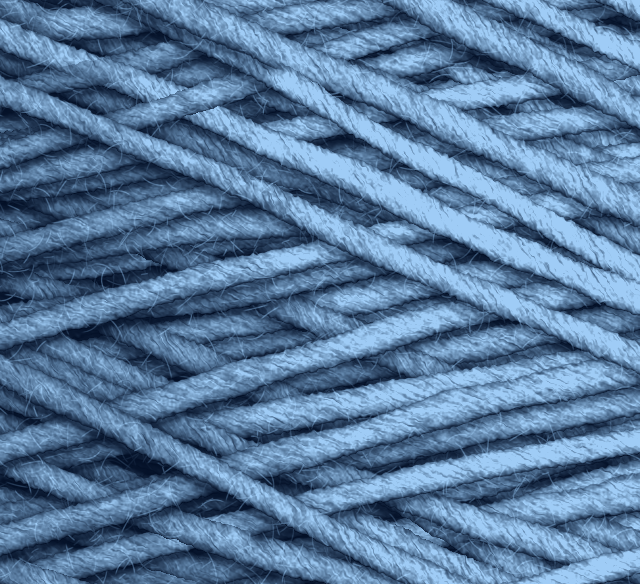
Give the GLSL for this texture, as a Shadertoy shader.

```glsl
float hash(vec2 p) {
    vec3 q = fract(p.xyx * vec3(0.1031, 0.1030, 0.0973));
    q += dot(q, q.yzx + 33.33);
    return fract((q.x + q.y) * q.z);
}

float noise(vec2 p) {
    vec2 i = floor(p), f = fract(p);
    f = f * f * (3.0 - 2.0 * f);
    return mix(mix(hash(i), hash(i + vec2(1, 0)), f.x),
               mix(hash(i + vec2(0, 1)), hash(i + vec2(1, 1)), f.x), f.y);
}

vec2 rotate(vec2 p, float angle) {
    float c = cos(angle), s = sin(angle);
    return vec2(c * p.x + s * p.y, c * p.y - s * p.x);
}

// Brightness of one twisted cord; across runs from -1 to 1
float cordLight(vec2 q, float across, float seed) {
    float dome = sqrt(max(1.0 - across * across, 0.0));
    q += 0.006 * (vec2(noise(q * 45.0 + seed), noise(q * 45.0 + seed + 30.0)) - 0.5);
    float lean = 0.6 * q.x + 0.9 * q.y;
    float along = q.y - 0.7 * q.x;
    float ply = abs(fract(lean / 0.0125 + seed) - 0.5) * 2.0;
    float groove = smoothstep(0.6, 1.0, ply) * noise(q * 40.0 + seed * 19.0);
    float fibre = noise(vec2(lean * 330.0, along * 75.0) + seed * 71.0) - 0.5;
    float strandy = noise(vec2(lean * 170.0, along * 30.0) + seed * 37.0) - 0.5;
    float mottled = noise(q * vec2(12.0, 30.0) + seed * 13.0) - 0.5;
    float light = 0.06 + 0.84 * dome + 0.16 * across;
    light *= 1.04 - 0.30 * groove + 0.50 * fibre + 0.34 * strandy + 0.22 * mottled;
    return light * (0.86 + 0.26 * hash(vec2(seed, 5.0)));
}

// Crossing layers of cords, each shading what lies below it
float woundYarn(vec2 p, float pixel, float gloom) {
    float light = 0.02, topHeight = -1.0;
    for (int i = 0; i < 10; i++) {
        float layer = float(i);
        float tilt = (i % 2 == 0) ? 0.17 : -0.35;
        tilt += 0.16 * (hash(vec2(layer, 3.0)) - 0.5);
        vec2 q = rotate(p, tilt);
        q.y += 0.020 * sin(3.0 * q.x + layer * 2.1);
        float spacing = i < 3 ? 0.060 : 0.080;
        float presence = i < 3 ? 0.95 : 0.60 - 0.035 * layer;
        float row = floor(q.y / spacing);
        for (float j = -1.0; j <= 1.0; j++) {
            vec2 id = vec2(row + j + 50.0, layer * 7.0 + 11.0);
            if (hash(id) > presence) continue;
            float seed = hash(id + 23.0) * 10.0;
            float radius = 0.022 + 0.007 * hash(id + 31.0);
            radius *= 0.85 + 0.3 * noise(vec2(q.x * 11.0, seed));
            float y = q.y - (row + j + 0.5) * spacing;
            y += 0.022 * (hash(id + 41.0) - 0.5) + 0.10 * (hash(id + 47.0) - 0.5) * q.x;
            y += 0.016 * (noise(vec2(q.x * 5.0, seed * 3.0)) - 0.5);
            y += 0.005 * (noise(q * 150.0 + seed) - 0.5);

            float height = layer + 2.8 * noise(vec2(q.x * 2.2 + seed, seed * 5.0));
            float above = smoothstep(-0.15, 0.15, height - topHeight);
            float gap = max(abs(y + 0.007) - radius, 0.0);
            light *= 1.0 - gloom * above * exp(-gap / 0.012);

            float cover = above * smoothstep(pixel, -pixel, abs(y) - radius);
            light = mix(light, cordLight(vec2(q.x, y), y / radius, seed), cover);
            topHeight = mix(topHeight, height, cover);
        }
    }
    return light;
}

// Loose curved hairs scattered over jittered cells
float looseHairs(vec2 p, float pixel) {
    float hairs = 0.0;
    for (float k = 0.0; k < 8.0; k++) {
        vec2 g = rotate(p, k * 1.3) / 0.045 + 60.0 + k * 17.3;
        for (int n = 0; n < 9; n++) {
            vec2 cell = floor(g) + vec2(n % 3 - 1, n / 3 - 1);
            vec2 id = cell + k * 91.0;
            vec2 centre = cell + vec2(hash(id), hash(id + 9.0));
            float turn = k * 1.3 + 2.6 * (hash(id + 17.0) - 0.5);
            vec2 h = rotate((g - centre) * 0.045, turn * (k < 5.0 ? 1.0 : -1.0));
            float reach = 0.007 + 0.020 * hash(id + 29.0);
            h.y += (hash(id + 37.0) - 0.5) * 34.0 * h.x * h.x;
            float line = smoothstep(0.0006 + pixel, 0.0, abs(h.y));
            line *= smoothstep(reach, reach * 0.6, abs(h.x));
            float strength = hash(id + 53.0);
            hairs = max(hairs, line * strength * strength);
        }
    }
    return hairs;
}

void mainImage(out vec4 fragColor, in vec2 fragCoord) {
    vec2 p = (fragCoord - 0.5 * iResolution.xy) / iResolution.y;
    float pixel = 1.0 / iResolution.y;

    // Daylight comes from the right, the left sinks into shade
    float side = smoothstep(-0.65, 0.40, p.x + 0.12 * sin(p.y * 4.0));
    float light = woundYarn(p, pixel, mix(0.74, 0.50, side));
    light *= mix(0.72, 1.15, side);
    light = mix(light, light * 0.6 + 0.52, 0.75 * looseHairs(p, pixel));
    light *= 1.0 + 0.30 * (noise(p * 280.0 + 300.0) - 0.5);

    // Navy gaps, denim body, pale blue highlights
    vec3 navy = vec3(0.01, 0.06, 0.15);
    vec3 denim = vec3(0.31, 0.44, 0.58);
    vec3 pale = vec3(0.57, 0.74, 0.90);
    vec3 color = mix(navy, denim, clamp(light / 0.50, 0.0, 1.0));
    color = mix(color, pale, clamp((light - 0.50) / 0.43, 0.0, 1.2));
    fragColor = vec4(color, 1.0);
}
```
